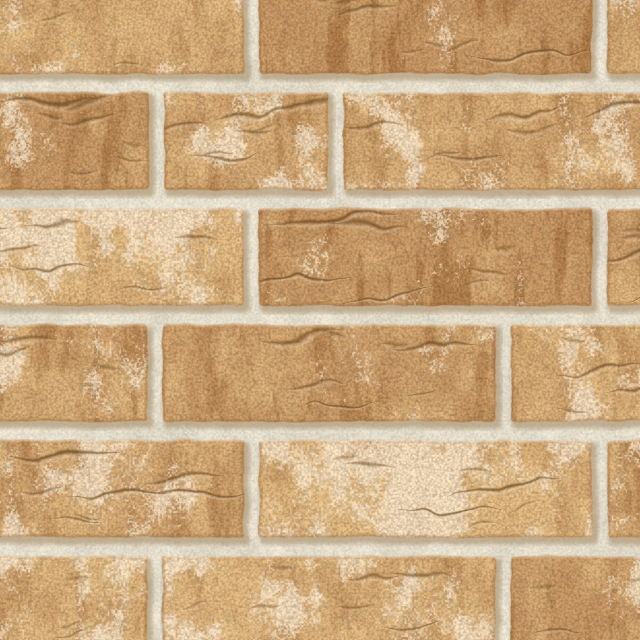
Write a Shadertoy shader that draws this texture.

```glsl
// Weathered sandy brick wall in staggered courses with pale raked mortar.
// Each brick is a rough-edged box; layered noise adds limewash and stains,
// cellular noise adds sandy grain, and a loop carves tapered creases.

const vec2  PITCH       = vec2(0.544, 0.181);  // brick plus joint
const vec2  JOINT       = vec2(0.024, 0.029);  // mortar widths
const float TOP_JOINT   = 0.870;               // height of the highest bed joint
const float EVEN_START  = 0.393;               // head joints, even courses
const float ODD_START   = 0.242;               // head joints, odd courses
const float SPLIT_START = 0.525;               // head joints, course with a half brick
const float SPLIT_X     = 0.245;               // extra joint in that course
const float ROUGHNESS   = 0.007;               // edge wobble
const float GRAIN_SCALE = 230.0;
const int   CREASES     = 7;
const vec2  SHADOW_OFFSET = vec2(0.005, -0.007);

const vec3 SAND   = vec3(0.84, 0.69, 0.48);
const vec3 CLAY   = vec3(0.74, 0.56, 0.37);
const vec3 STAIN  = vec3(0.60, 0.40, 0.21);
const vec3 WASH   = vec3(0.93, 0.86, 0.76);
const vec3 MORTAR = vec3(0.89, 0.86, 0.79);
const vec3 SHADE  = vec3(0.67, 0.58, 0.45);
const vec3 CREASE = vec3(0.42, 0.28, 0.13);

// Darkness of the bricks in each course, left to right, from the top down
const vec3 TONE[6] = vec3[6](
    vec3(0.35, 1.00, 0.40), vec3(0.85, 0.50, 0.35), vec3(0.05, 0.95, 0.60),
    vec3(0.60, 0.65, 0.35), vec3(0.50, 0.15, 0.55), vec3(0.30, 0.25, 0.80));

vec2 hash2(vec2 p) {
    vec3 q = fract(vec3(p.xyx) * vec3(0.1031, 0.1030, 0.0973));
    q += dot(q, q.yzx + 33.33);
    return fract((q.xx + q.yz) * q.zy);
}

float valueNoise(vec2 p) {
    vec2 i = floor(p), f = fract(p);
    f = f * f * (3.0 - 2.0 * f);
    return mix(mix(hash2(i).x, hash2(i + vec2(1, 0)).x, f.x),
               mix(hash2(i + vec2(0, 1)).x, hash2(i + vec2(1, 1)).x, f.x), f.y);
}

float layeredNoise(vec2 p) {
    float sum = 0.0, amp = 0.5;
    for (int i = 0; i < 5; i++) {
        sum += amp * valueNoise(p);
        p = mat2(1.6, 1.2, -1.2, 1.6) * p + 7.3;
        amp *= 0.55;
    }
    return sum / 1.06;
}

// Distance to the nearest scattered cell centre
float cellNoise(vec2 p) {
    vec2 i = floor(p), f = fract(p);
    float nearest = 2.0;
    for (int y = -1; y <= 1; y++)
        for (int x = -1; x <= 1; x++) {
            vec2 c = vec2(x, y);
            nearest = min(nearest, length(c + hash2(i + c) - f));
        }
    return nearest;
}

float roundBox(vec2 p, vec2 halfSize, float r) {
    vec2 d = abs(p) - halfSize + r;
    return length(max(d, 0.0)) + min(max(d.x, d.y), 0.0) - r;
}

// x: dark groove, y: lit lower lip
vec2 creases(vec2 q, vec2 halfSize, vec2 seed) {
    vec2 result = vec2(0.0);
    for (int i = 0; i < CREASES; i++) {
        vec2 a = hash2(seed + float(i) * 3.7), b = hash2(seed + float(i) * 5.1 + 40.0);
        vec2 c = q - (a * 2.0 - 1.0) * halfSize * 0.85;
        float len = mix(0.02, 0.11, b.x * b.x);
        float taper = max(1.0 - c.x * c.x / (len * len), 0.0);
        float curve = c.x * mix(-0.08, 0.25, b.y) + 0.004 * sin(c.x * 55.0 + a.x * 30.0)
                    + 0.008 * (valueNoise(q * 45.0 + seed) - 0.5);
        float w = mix(0.0014, 0.0032, a.y) * taper + 0.0003;
        float d = (c.y - curve) / w;
        float depth = sqrt(taper) * mix(0.45, 1.0, b.x);
        result = max(result, depth * vec2(exp(-d * d), exp(-(d + 2.2) * (d + 2.2))));
    }
    return result;
}

void mainImage(out vec4 fragColor, in vec2 fragCoord) {
    vec2 p = fragCoord / iResolution.y;
    float pixel = 1.0 / iResolution.y;

    // Find the course, then the brick and its extent
    float course = floor((TOP_JOINT - p.y) / PITCH.y) + 1.0;
    bool split = course == 1.0;
    float start = split ? SPLIT_START : mod(course, 2.0) < 0.5 ? EVEN_START : ODD_START;
    float column = floor((p.x - start) / PITCH.x);
    vec2 extent = start + PITCH.x * vec2(column, column + 1.0);
    column += 1.0;
    if (split && column == 0.0) {
        if (p.x < SPLIT_X) extent.y = SPLIT_X;
        else { extent.x = SPLIT_X; column = 1.0; }
    }
    vec2 center = vec2(0.5 * (extent.x + extent.y), TOP_JOINT - (course - 0.5) * PITCH.y);
    vec2 halfSize = 0.5 * (vec2(extent.y - extent.x, PITCH.y) - JOINT);
    vec2 seed = vec2(column * 17.0, course * 29.0) + 11.0;
    float tone = TONE[int(clamp(course, 0.0, 5.0))][int(clamp(column, 0.0, 2.0))];

    // Rough outline and surface noise
    float grain = cellNoise(p * GRAIN_SCALE) - 0.45;
    float fine = valueNoise(p * 330.0) - 0.5;
    vec2 wobble = vec2(layeredNoise(p * 28.0), layeredNoise(p * 28.0 + 50.0)) - 0.5;
    vec2 q = p - center;
    vec2 rough = q + wobble * ROUGHNESS;
    float d = roundBox(rough, halfSize, 0.005) + grain * 0.0015;

    // Brick face: clay body, vertical stains, limewash patches
    float mottle = layeredNoise(p * vec2(26.0, 20.0) + seed);
    float streak = layeredNoise(p * vec2(48.0, 11.0) + seed.yx);
    float patches = layeredNoise(p * vec2(15.0, 13.0) + seed * 1.7) + 0.35 * (streak - 0.5);
    vec3 brick = mix(SAND, CLAY, clamp(tone + 1.6 * (mottle - 0.5), 0.0, 1.0));
    brick = mix(brick, STAIN, smoothstep(0.50, 0.72, streak) * (0.15 + 0.45 * tone));
    float limit = mix(0.42, 0.69, tone);
    float wash = smoothstep(limit, limit + 0.16, patches + 0.22 * grain + 0.12 * fine);
    brick = mix(brick, WASH, 0.78 * wash);
    brick *= 1.0 - 0.20 * grain + 0.16 * fine;

    // Creases and lit or shaded rims
    vec2 groove = creases(q, halfSize, seed);
    brick = mix(brick, WASH, 0.35 * groove.y);
    brick = mix(brick, CREASE, 0.75 * groove.x);
    float rim = smoothstep(-0.007, 0.0, d);
    float lit = smoothstep(-0.006, 0.0, rough.y - halfSize.y);
    brick = mix(brick, STAIN, rim * (1.0 - lit) * 0.45);
    brick = mix(brick, WASH, lit * 0.5);

    // Mortar with the shadow cast by the brick
    float shadow = 1.0 - smoothstep(-0.002, 0.010, roundBox(rough - SHADOW_OFFSET, halfSize, 0.005));
    vec3 mortar = MORTAR * (1.0 - 0.09 * grain + 0.08 * fine + 0.12 * wobble.x);
    mortar = mix(mortar, SHADE, 0.65 * shadow);

    vec3 color = mix(brick, mortar, smoothstep(-pixel, pixel, d));
    fragColor = vec4(clamp(color, 0.0, 1.0), 1.0);
}
```
